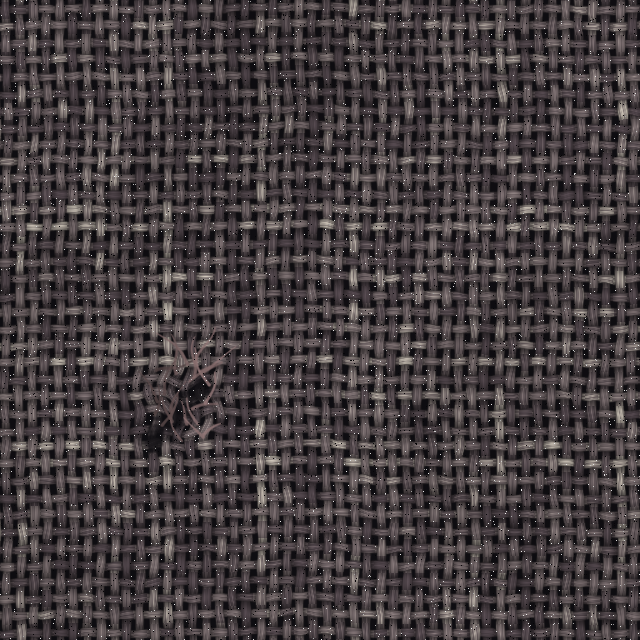
Write a Shadertoy shader that draws this texture.

```glsl
// Coarse plain-weave cloth in grey-mauve yarn, with a frayed tear and fine specks.

const vec2 THREADS = vec2(48.0, 38.0);    // warp across, weft down
const vec2 HALF_WIDTH = vec2(0.34, 0.25); // warp, weft, in cells
const float SPECK_GRID = 512.0;
const int FRAY_COUNT = 22;
const float PI = 3.14159;

const vec3 GAP = vec3(0.055, 0.05, 0.065);
const vec3 YARN_DARK = vec3(0.29, 0.25, 0.27);
const vec3 YARN_MID = vec3(0.43, 0.385, 0.39);
const vec3 YARN_LIGHT = vec3(0.67, 0.64, 0.60);
const vec3 FRAY_PINK = vec3(0.52, 0.42, 0.42);

float hash(vec2 p) {
    vec3 q = fract(vec3(p.xyx) * vec3(0.1031, 0.1030, 0.0973));
    q += dot(q, q.yzx + 33.33);
    return fract((q.x + q.y) * q.z);
}

// Layered sines, roughly -1..1, with a phase seed.
float waves(float x, float seed) {
    float s = seed * 40.0;
    return 0.5 * sin(x + s) + 0.3 * sin(x * 2.3 + s * 1.7) + 0.2 * sin(x * 4.1 + s * 2.9);
}

// Distance to a segment in x, position along it in y.
vec2 segment(vec2 p, vec2 a, vec2 b) {
    vec2 ab = b - a;
    float t = clamp(dot(p - a, ab) / dot(ab, ab), 0.0, 1.0);
    return vec2(length(p - a - ab * t), t);
}

vec3 yarnColor(float tone) {
    vec3 c = mix(YARN_DARK, YARN_MID, smoothstep(0.0, 0.55, tone));
    return mix(c, YARN_LIGHT, smoothstep(0.55, 1.1, tone));
}

// One yarn: offset across it, position along it; colour in rgb, coverage in a.
vec4 yarn(float across, float along, float height, float halfWidth,
          float seed, float knot, float aa) {
    float w = halfWidth * (1.0 + 0.18 * waves(along * 1.3, seed + 0.3));
    float d = across - 0.15 * (seed - 0.5) - 0.07 * waves(along * 1.1, seed);
    float r = d / w;
    float fibre = waves(r * 7.0 + 1.5 * sin(along * 2.1 + seed * 30.0), seed + knot);
    float tone = 0.40 + 0.55 * (seed - 0.5) + 0.55 * (knot - 0.5)
               + 0.22 * waves(along * 0.35, seed + 0.6) + 0.18 * fibre;
    float roundness = 0.5 + 0.5 * sqrt(max(1.0 - r * r, 0.0));
    float shade = roundness * (0.80 + 0.27 * height) * (1.0 + 0.13 * fibre);
    float soft = max(0.07, aa);
    float cover = 1.0 - smoothstep(w - soft, w + soft, abs(d));
    return vec4(yarnColor(tone) * shade, cover);
}

vec3 weave(vec2 p, float aa) {
    vec2 g = p * THREADS;
    vec2 id = floor(g);
    vec2 f = fract(g) - 0.5;
    float over = mod(id.x + id.y, 2.0) * 2.0 - 1.0; // +1: warp on top
    vec2 arch = over * vec2(cos(PI * f.y), -cos(PI * f.x));
    // The over yarn keeps one tone until it dips under the next crossing.
    float knot = hash(id + 71.0);
    vec4 warp = yarn(f.x, g.y, arch.x, HALF_WIDTH.x, hash(vec2(id.x, 3.0)), knot, aa * THREADS.x);
    vec4 weft = yarn(f.y, g.x, arch.y, HALF_WIDTH.y, hash(vec2(9.0, id.y)), knot, aa * THREADS.y);
    bool warpTop = over > 0.0;
    vec4 top = warpTop ? warp : weft;
    vec4 low = warpTop ? weft : warp;
    vec3 color = mix(GAP, low.rgb, low.a);
    return mix(color, top.rgb, top.a);
}

// Dark ragged opening with loose fibres crossing it.
vec3 tear(vec3 color, vec2 p, float aa) {
    float rough = 0.008 * waves(p.x * 170.0, 0.2) + 0.008 * waves(p.y * 150.0, 0.7);
    float d = segment(p, vec2(0.238, 0.312), vec2(0.32, 0.398)).x + rough;
    color = mix(color, GAP, 0.85 * (1.0 - smoothstep(0.004, 0.026, d)));
    for (int i = 0; i < FRAY_COUNT; i++) {
        float k = float(i);
        vec2 rnd = vec2(hash(vec2(k, 17.0)), hash(vec2(k, 29.0)));
        vec2 start = vec2(0.225, 0.315) + rnd * vec2(0.10, 0.12);
        float angle = mix(0.3, 2.4, hash(vec2(k, 41.0)));
        vec2 dir = vec2(cos(angle), sin(angle));
        vec2 bent = p + vec2(0.004 * sin(p.y * 90.0 + k), 0.004 * sin(p.x * 80.0 + k));
        vec2 s = segment(bent, start, start + dir * mix(0.03, 0.07, rnd.y));
        float w = mix(0.0028, 0.0010, s.y);
        float mask = 1.0 - smoothstep(w - aa, w + aa, s.x);
        color = mix(color, FRAY_PINK * mix(0.5, 1.15, rnd.x), 0.8 * mask);
    }
    return color;
}

// Sparse light and dark flecks, one per chosen grid cell.
vec3 specks(vec3 color, vec2 p, float aa) {
    vec2 g = p * SPECK_GRID;
    vec2 f = abs(fract(g) - 0.5);
    float pick = hash(floor(g) + 5.0);
    float soft = min(aa * SPECK_GRID, 0.4) * 0.5;
    float mask = 1.0 - smoothstep(0.5 - soft, 0.5, max(f.x, f.y));
    float bright = mix(0.6, 0.95, hash(floor(g) + 211.0));
    color = mix(color, vec3(bright), mask * step(pick, 0.013));
    return mix(color, GAP * 0.5, mask * step(0.986, pick));
}

void mainImage(out vec4 fragColor, in vec2 fragCoord) {
    vec2 p = fragCoord / iResolution.xy;
    float aa = 1.0 / min(iResolution.x, iResolution.y);
    // Slow drift of the yarns, plus a pull around the tear.
    vec2 drift = 0.0035 * vec2(waves(p.y * 9.0, 0.1), waves(p.x * 8.0, 0.5));
    vec2 q = p - vec2(0.28, 0.37);
    float pull = exp(-dot(q, q) * 260.0);
    drift += pull * 0.012 * vec2(sin(q.y * 70.0), sin(q.x * 60.0 + 1.0));
    vec3 color = weave(p + drift, aa);
    color *= 1.0 + 0.07 * waves(p.x * 7.0 + 2.0 * sin(p.y * 5.0), 0.4);
    color = tear(color, p, aa);
    fragColor = vec4(specks(color, p, aa), 1.0);
}
```
